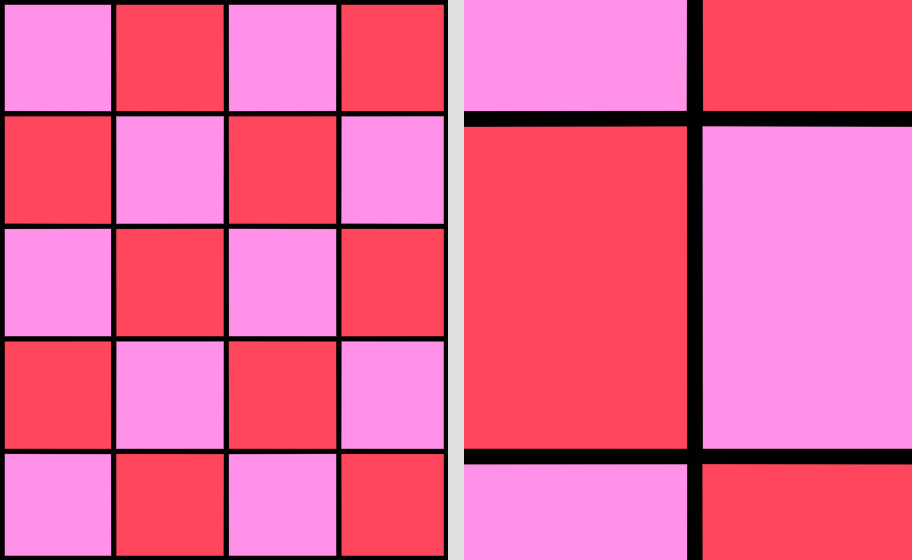
Left: the whole. Right: its middle third, enlarged.
Give the GLSL for this pattern, as a WebGL 1 fragment shader.

```glsl
precision highp float;
// A two-colour checkerboard of square tiles, split by black bars and framed.
// Each tile is an inset distance to its four sides; the outer tiles are cut
// short by the frame, and a hash tilts every side by a hair.
uniform vec2 u_resolution;

// Lengths are fractions of the canvas height, measured from the top left.
#define PITCH 0.2010
#define FIRST_BAR 0.2031
#define BAR_WIDTH 0.0093
#define FRAME_TOP_LEFT 0.0085
#define FRAME_BOTTOM_RIGHT 0.0076
#define SIDE_TILT 0.0010
#define PINK vec3(1.0, 0.57, 0.91)
#define RED vec3(1.0, 0.275, 0.36)
#define BLACK vec3(0.004, 0.002, 0.002)

vec2 hash2(vec2 p) {
  vec2 k = vec2(dot(p, vec2(127.1, 311.7)), dot(p, vec2(269.5, 183.3)));
  return fract(sin(k) * 4375.85);
}

float minSide(vec2 v) {
  return min(v.x, v.y);
}

// Distance inside the tile from its nearest, slightly tilted side.
float tileInset(vec2 local, vec2 cell) {
  vec2 along = local.yx - 0.5;
  vec2 tiltLow = (hash2(cell + 3.0) - 0.5) * SIDE_TILT;
  vec2 tiltHigh = (hash2(cell + 17.0) - 0.5) * SIDE_TILT;
  vec2 low = local * PITCH + along * tiltLow;
  vec2 high = (1.0 - local) * PITCH + along * tiltHigh;
  return min(minSide(low), minSide(high)) - 0.5 * BAR_WIDTH;
}

// Distance inside the outer frame.
float frameInset(vec2 p, vec2 size) {
  return min(minSide(p - FRAME_TOP_LEFT), minSide(size - p - FRAME_BOTTOM_RIGHT));
}

void main() {
  float pixel = 1.0 / u_resolution.y;
  vec2 size = u_resolution * pixel;
  vec2 p = gl_FragCoord.xy * pixel;
  p.y = 1.0 - p.y;

  // Tile index and position within the tile
  vec2 grid = (p - FIRST_BAR) / PITCH;
  vec2 cell = floor(grid);
  float inset = min(tileInset(fract(grid), cell), frameInset(p, size));

  // Alternate the fill, then lay it over the black bars
  vec3 fill = mix(PINK, RED, mod(cell.x + cell.y, 2.0));
  float coverage = smoothstep(-0.7 * pixel, 0.7 * pixel, inset);
  gl_FragColor = vec4(mix(BLACK, fill, coverage), 1.0);
}
```
